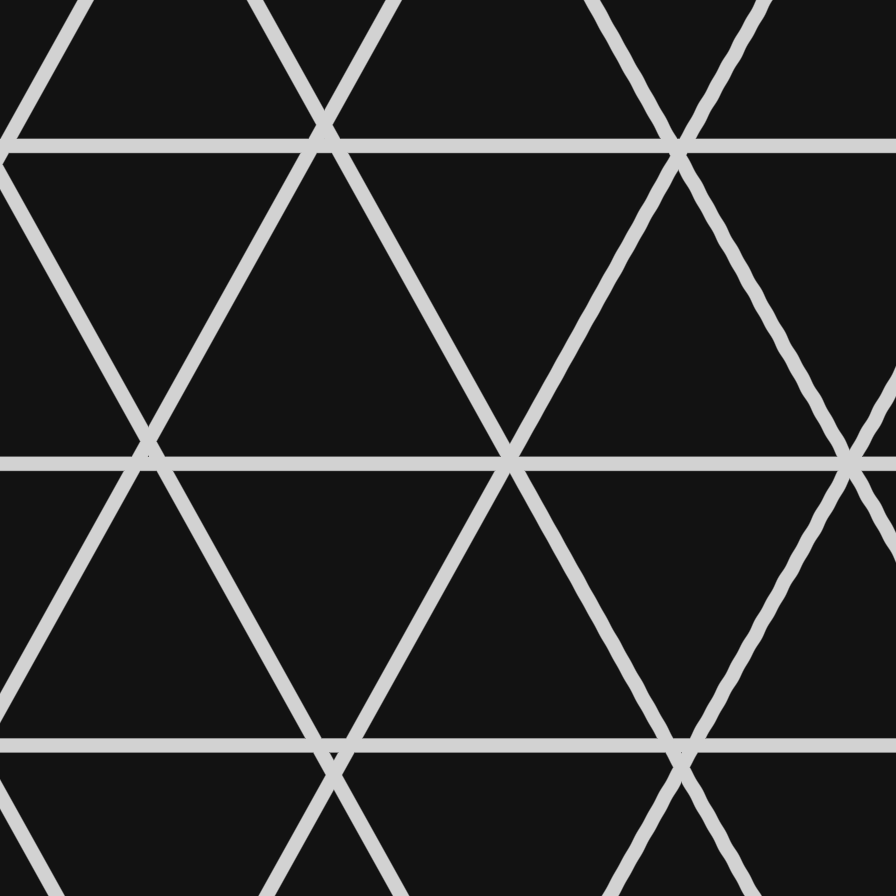
A three.js fragment shader for this pattern:

```glsl
varying vec2 vUv;

// Distance to the nearest of a family of parallel lines, three per canvas width.
// Each line strays from its even place by a sine of its index.
float lineDistance(vec2 p, float angle, float shift, float stray, float rate, float phase) {
  vec2 normal = vec2(cos(angle), sin(angle));
  float across = dot(p, normal) * 3.0 - shift;
  float along = dot(p, vec2(-normal.y, normal.x));
  float index = floor(across + 0.5);
  float offset = across - index - stray * sin(rate * index + phase);

  // Faint ripple on the slanted lines, stronger toward the right
  float ripple = sin(along * 230.0 + index * 2.0) + 0.6 * sin(along * 137.0 + index);
  ripple *= 0.0004 * normal.x * smoothstep(0.0, 0.4, p.x);
  return abs(offset / 3.0 + ripple);
}

void main() {
  vec2 p = vUv - 0.5;

  // Level, rising and falling lines form the triangles
  float level = lineDistance(p, 1.5708, -0.010, 0.043, 2.0, -1.474);
  float rising = lineDistance(p, -0.5074, 0.172, 0.060, 2.15, 0.448);
  float falling = lineDistance(p, 0.5074, 0.144, 0.0215, 1.671, 1.19);
  float nearest = min(level, min(rising, falling));

  // Pale strokes on a near-black ground
  float stroke = 1.0 - smoothstep(0.007, 0.009, nearest);
  gl_FragColor = vec4(vec3(mix(0.07, 0.825, stroke)), 1.0);
}
```
